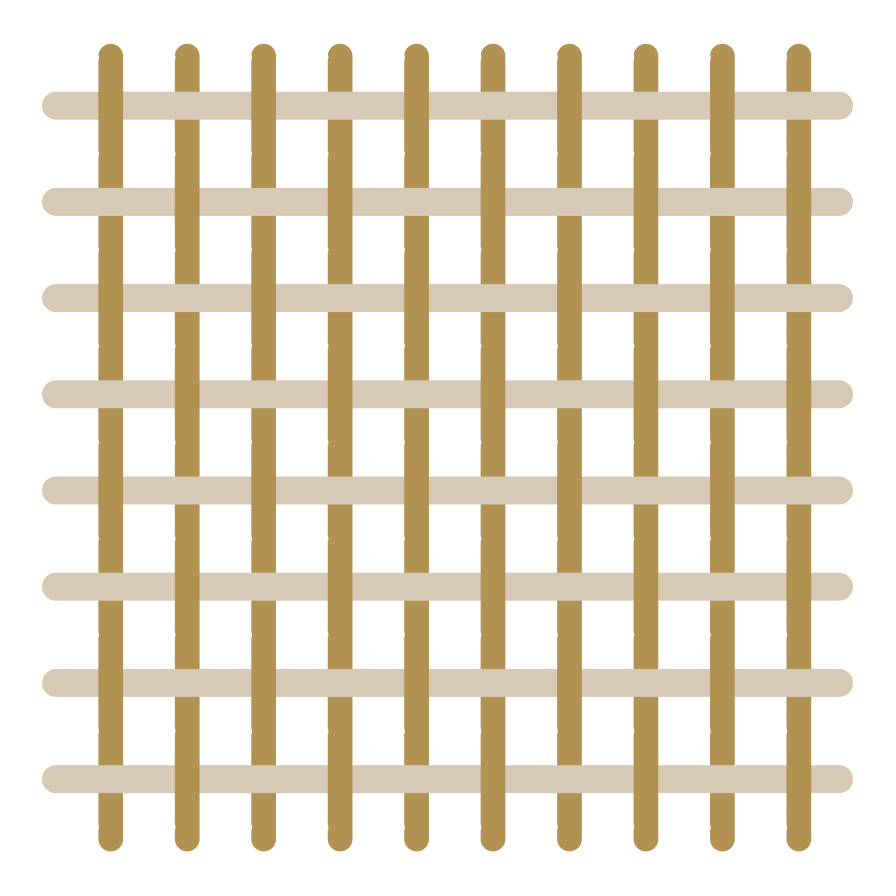
Reproduce this pattern procedurally as a three.js fragment shader.

```glsl
// Open plain weave: ten upright strands laced through eight level ones on white.
// Each strand is a round-ended capsule distance, repeated by nearest index;
// the parity of column plus row decides which strand lies on top.

varying vec2 vUv;

const vec3 GROUND = vec3(1.0);
const vec3 UPRIGHT_COLOR = vec3(0.695, 0.571, 0.322);
const vec3 LEVEL_COLOR = vec3(0.839, 0.792, 0.714);

const vec2 COUNT = vec2(10.0, 8.0);         // uprights, levels
const vec2 FIRST = vec2(0.1236, 0.1304);    // leftmost upright, lowest level
const vec2 PITCH = vec2(0.08533, 0.10738);  // spacing across and up

const float UPRIGHT_RADIUS = 0.0138;
const float LEVEL_RADIUS = 0.0156;
const vec2 UPRIGHT_SPAN = vec2(0.0498, 0.9511);
const vec2 LEVEL_SPAN = vec2(0.0469, 0.9520);

const float NICK_DEPTH = 0.0008;            // faint joints between crossings
const float NICK_HEIGHT = 0.004;

// Signed distance to a round-ended strand; the span includes its caps.
float strandDistance(float along, float aside, vec2 span, float radius) {
    float nearest = clamp(along, span.x + radius, span.y - radius);
    return length(vec2(along - nearest, aside)) - radius;
}

float coverage(float dist, float pixel) {
    return clamp(0.5 - dist / pixel, 0.0, 1.0);
}

void main() {
    float pixel = max(fwidth(vUv.x), fwidth(vUv.y));

    // Nearest strand in each direction, and the offset from its centre line
    vec2 cell = clamp(floor((vUv - FIRST) / PITCH + 0.5), vec2(0.0), COUNT - 1.0);
    vec2 offset = vUv - FIRST - cell * PITCH;

    float uprightDist = strandDistance(vUv.y, offset.x, UPRIGHT_SPAN, UPRIGHT_RADIUS);
    float levelDist = strandDistance(vUv.x, offset.y, LEVEL_SPAN, LEVEL_RADIUS);

    // Slight nick in the left edge halfway between levels
    float fromJoint = PITCH.y * 0.5 - abs(offset.y);
    float nick = 1.0 - smoothstep(0.0, NICK_HEIGHT, abs(fromJoint));
    uprightDist += NICK_DEPTH * nick * step(offset.x, 0.0);

    float upright = coverage(uprightDist, pixel);
    float level = coverage(levelDist, pixel);

    // Alternate which strand is painted last
    vec3 uprightOver = mix(mix(GROUND, LEVEL_COLOR, level), UPRIGHT_COLOR, upright);
    vec3 levelOver = mix(mix(GROUND, UPRIGHT_COLOR, upright), LEVEL_COLOR, level);
    float uprightOnTop = mod(cell.x + cell.y, 2.0);

    gl_FragColor = vec4(mix(levelOver, uprightOver, uprightOnTop), 1.0);
}
```
